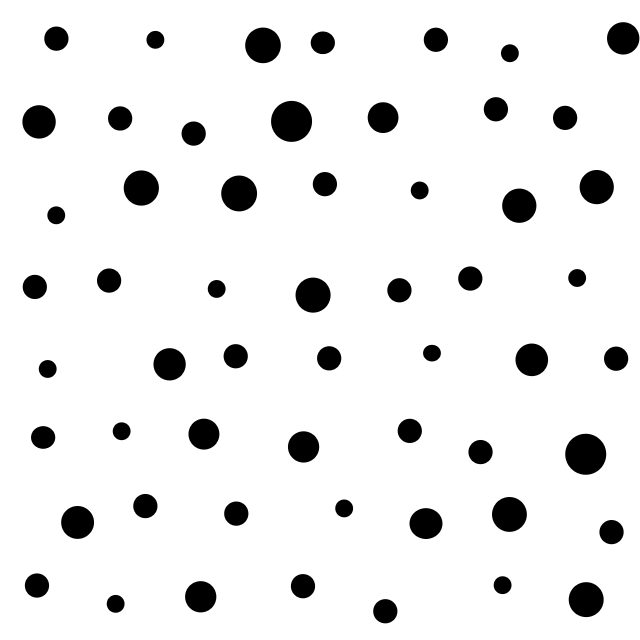
Write a Shadertoy shader that draws this pattern.

```glsl
#define DENSITY vec2(7.0, 8.0)   // dots per canvas unit, across and up
#define JITTER 0.40              // random shift, in cells
#define STAGGER 0.20             // sideways shift of alternate rows, in cells
#define SMALL_SHARE 0.22
#define MEDIUM_SHARE 0.65        // cumulative
#define LARGE_SHARE 0.965        // cumulative
#define SMALL_RADIUS 0.0139
#define MEDIUM_RADIUS 0.0189
#define LARGE_RADIUS vec2(0.0235, 0.0280)
#define HUGE_RADIUS 0.0320
#define EDGE_MARGIN 0.001

const vec3 PAPER = vec3(1.0);
const vec3 INK = vec3(0.0);

vec2 hash22(vec2 p) {
    vec3 q = fract(vec3(p.xyx) * vec3(0.1031, 0.1030, 0.0973));
    q += dot(q, q.yzx + 33.33);
    return fract((q.xx + q.yz) * q.zy);
}

// Evenly spread ranks keep the share of each size steady
float dotRadius(vec2 cell) {
    float rank = fract(dot(cell, vec2(0.7549, 0.5698)) + 0.31);
    if (rank < SMALL_SHARE) return SMALL_RADIUS;
    if (rank < MEDIUM_SHARE) return MEDIUM_RADIUS;
    if (rank < LARGE_SHARE)
        return mix(LARGE_RADIUS.x, LARGE_RADIUS.y, hash22(cell + 71.0).x);
    return HUGE_RADIUS;
}

// Distance to the dot of one cell, kept whole inside the canvas
float dotDistance(vec2 p, vec2 cell, vec2 cellSize, vec2 canvas) {
    float radius = dotRadius(cell);
    vec2 offset = (hash22(cell + 17.0) - 0.5) * JITTER;
    offset.x += STAGGER * (2.0 * mod(cell.y, 2.0) - 1.0);
    vec2 center = (cell + 0.5 + offset) * cellSize;
    float margin = radius + EDGE_MARGIN;
    center = clamp(center, vec2(margin), canvas - margin);

    // A few dots are slightly flattened
    float squash = 1.0 + 0.07 * step(0.93, hash22(cell + 43.0).y);
    return length((p - center) * vec2(1.0, squash)) - radius;
}

void mainImage(out vec4 fragColor, in vec2 fragCoord) {
    float pixel = 1.0 / min(iResolution.x, iResolution.y);
    vec2 p = fragCoord * pixel;
    vec2 canvas = iResolution.xy * pixel;

    // A whole number of cells fills the canvas
    vec2 cells = max(floor(DENSITY * canvas + 0.5), 1.0);
    vec2 cellSize = canvas / cells;
    vec2 home = floor(p / cellSize);

    // Nearest dot among the neighbouring cells
    float d = 1.0;
    for (int y = -1; y <= 1; y++) {
        for (int x = -1; x <= 1; x++) {
            vec2 cell = home + vec2(x, y);
            bool inside = all(greaterThanEqual(cell, vec2(0.0)))
                       && all(lessThan(cell, cells));
            if (inside) d = min(d, dotDistance(p, cell, cellSize, canvas));
        }
    }

    float coverage = clamp(0.5 - d / pixel, 0.0, 1.0);
    fragColor = vec4(mix(PAPER, INK, coverage), 1.0);
}
```
